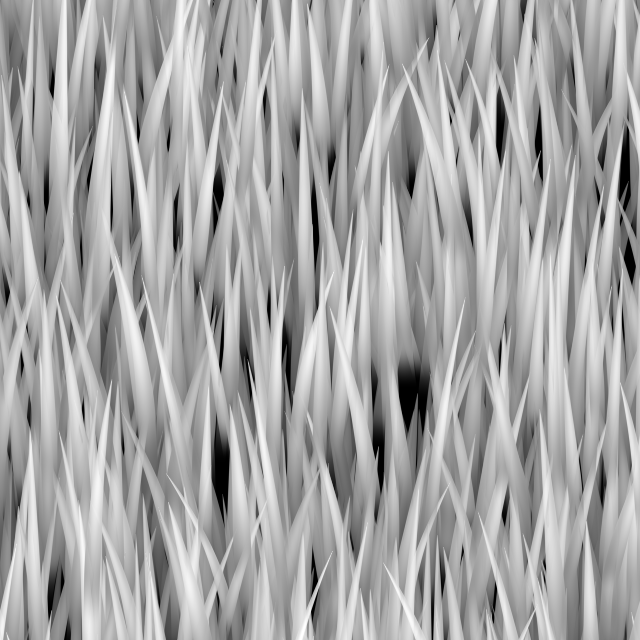
This texture is drawn by a three.js fragment shader. Its source:

```glsl
// Dense grey grass: layers of tapered, swaying blades painted back to front
// over black. Each layer scatters one blade per grid cell; deeper layers are
// darker, and every blade fades out in shadow towards its root.
varying vec2 vUv;

const int LAYERS = 20;
const vec2 CELL = vec2(0.06, 0.42);   // spacing of the roots in one layer
const float EDGE = 0.0011;            // softness of the blade outline

vec4 hash4(vec3 p) {
  vec4 q = fract(p.xyzx * vec4(0.1031, 0.1030, 0.0973, 0.1099));
  q += dot(q, q.wzxy + 33.33);
  return fract((q.xxyz + q.yzzw) * q.zywx);
}

// Returns the grey tone in x and the opacity in y of one blade.
vec2 blade(vec2 pos, vec3 id, float depth) {
  vec4 place = hash4(id);
  vec4 form = hash4(id + vec3(37.0, 71.0, 113.0));

  vec2 root = (id.xy + place.xy) * CELL;
  float height = CELL.y * mix(0.58, 1.0, place.z);
  float t = (pos.y - root.y) / height;
  if (t <= 0.0 || t >= 1.0) return vec2(0.0);

  // Spine bends more strongly near the tip
  float sway = (place.w + form.x - 1.0) * 0.115;
  float spine = root.x + sway * mix(t, t * t, form.y);

  // Outline: slightly narrow at the root, long sharp tip
  float halfWidth = mix(0.011, 0.019, form.z) * pow(1.0 - t, 0.72)
                  * mix(0.75, 1.0, smoothstep(0.0, 0.35, t));
  float offset = pos.x - spine;
  float cover = 1.0 - smoothstep(-EDGE, EDGE, abs(offset) - halfWidth);

  // Rounded shading across, shadow towards the root, random tone
  float side = clamp(offset / halfWidth, -1.0, 1.0);
  float glint = form.x - 0.5;
  float tone = mix(0.40, 1.02, depth) * mix(0.89, 1.01, form.w);
  tone *= 0.93 + 0.07 * cos(2.5 * (side - glint));
  tone *= mix(0.62, 1.0, smoothstep(0.0, 0.6, t));

  float opacity = mix(0.98, 0.78, t) * smoothstep(0.0, 0.24, t);
  return vec2(tone, cover * opacity);
}

void main() {
  float grey = 0.0;

  for (int layer = 0; layer < LAYERS; layer++) {
    float depth = float(layer) / float(LAYERS - 1);
    vec2 shift = fract(float(layer) * vec2(0.37, 0.618)) * CELL;
    vec2 pos = vUv + shift;
    vec2 cell = floor(pos / CELL);

    // Blades rooted in this row or the one below may reach the point
    for (int row = 0; row < 2; row++) {
      for (int column = -2; column <= 2; column++) {
        vec2 home = cell + vec2(float(column), -float(row));
        vec2 paint = blade(pos, vec3(home, float(layer) + 5.0), depth);
        grey = mix(grey, paint.x, paint.y);
      }
    }
  }

  gl_FragColor = vec4(vec3(clamp(grey, 0.0, 1.0)), 1.0);
}
```
